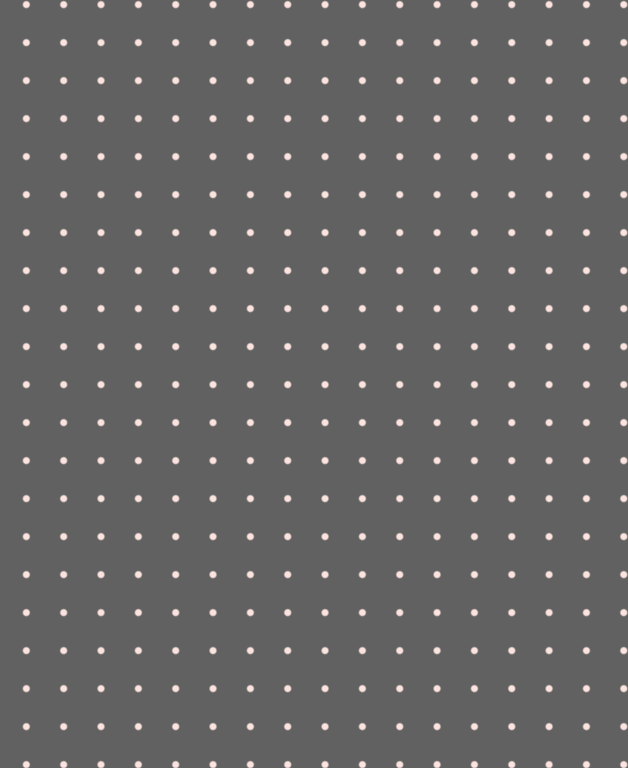
Write a Shadertoy shader that draws this pattern.

```glsl
// Small pale pink dots on a flat mid grey ground, set in a square-on grid.
// Each point is folded to its nearest grid node, and the distance to that
// node gives a soft-edged disc. Lengths are fractions of the canvas height.

// Signed distance to the nearest dot of a grid that has a node at firstDot.
float dotGrid(vec2 p, vec2 firstDot, vec2 pitch, float radius) {
    vec2 cell = (p - firstDot) / pitch;
    vec2 fromNode = (fract(cell + 0.5) - 0.5) * pitch;
    return length(fromNode) - radius;
}

void mainImage(out vec4 fragColor, in vec2 fragCoord) {
    vec2 p = fragCoord / iResolution.y;
    float dist = dotGrid(p, vec2(0.0343, 0.0044), vec2(0.04862, 0.04948), 0.0045);

    // Slightly soft rim, never thinner than a pixel
    float soft = max(0.0015, 0.75 / iResolution.y);
    float ink = 1.0 - smoothstep(-soft, soft, dist);

    vec3 ground = vec3(0.38);
    vec3 palePink = vec3(0.985, 0.89, 0.875);
    fragColor = vec4(mix(ground, palePink, ink), 1.0);
}
```
